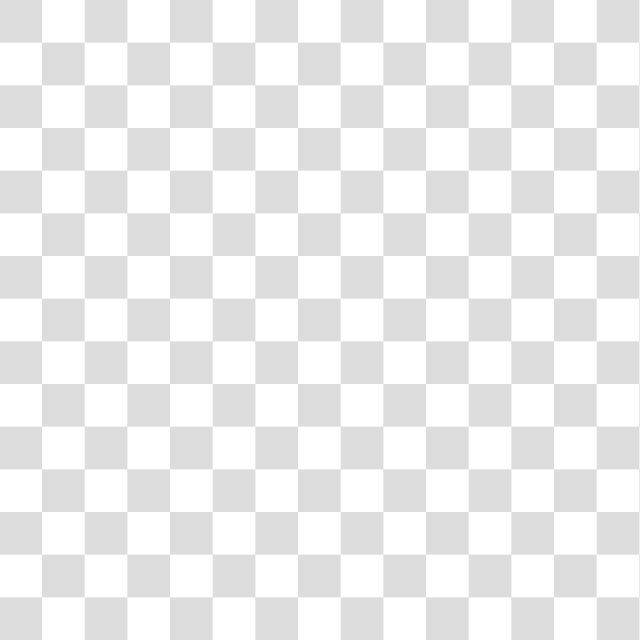
Give the GLSL for this pattern, as a three.js fragment shader.

```glsl
// Flat two-tone checkerboard, fifteen squares across and fifteen up.
// Each axis is a smoothed square wave of +1 and -1; the product of the
// two waves picks grey or white, with edges blended over one pixel.

varying vec2 vUv;

const float SQUARES = 15.0;              // squares along each side
const vec2 SHIFT = vec2(0.001, 0.0);     // slight leftward slip of the grid
const vec3 GREY = vec3(0.862);
const vec3 WHITE = vec3(1.0);

// Signed distance to the nearest cell border, positive in even cells.
vec2 borderDistance(vec2 p) {
  return 0.5 - abs(mod(p + 0.5, 2.0) - 1.0);
}

// Square wave per axis, ramping across an edge of the given width.
vec2 squareWave(vec2 p, vec2 edgeWidth) {
  return clamp(2.0 * borderDistance(p) / edgeWidth, -1.0, 1.0);
}

// Coverage of the grey squares, 0 to 1.
float checker(vec2 p, vec2 edgeWidth) {
  vec2 wave = squareWave(p, edgeWidth);
  return 0.5 + 0.5 * wave.x * wave.y;
}

void main() {
  vec2 grid = (vUv + SHIFT) * SQUARES;
  vec2 pixel = max(fwidth(grid), vec2(0.0001));
  gl_FragColor = vec4(mix(WHITE, GREY, checker(grid, pixel)), 1.0);
}
```
